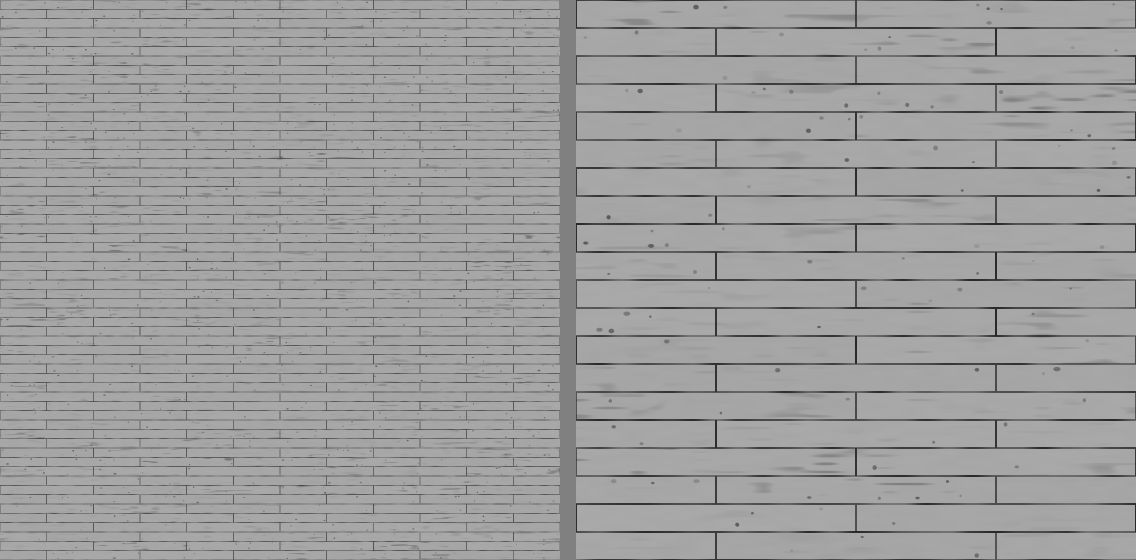
Left: the whole. Right: its middle third, enlarged.
Reproduce this texture map procedurally as a Shadertoy shader.

```glsl
// Grey plank cladding in running bond, with thin dark joints, grain streaks and pits; tiles seamlessly.

const vec2  PLANKS       = vec2(6.0, 60.0);     // planks across, rows up (even, for the stagger)
const float JOINT_WIDTH  = 0.00078;             // in canvas units
const float JOINT_VARY   = 0.45;                // relative change of joint width
const vec3  PLANK_COLOR  = vec3(0.654);
const vec3  JOINT_COLOR  = vec3(0.13);
const float TONE_VARY    = 0.012;               // tone change between planks
const float GRAIN_AMOUNT = 0.012;
const vec2  GRAIN_CELLS  = vec2(90.0, 360.0);
const vec2  STREAK_CELLS = vec2(54.0, 420.0);
const vec2  PATCH_CELLS  = vec2(30.0, 120.0);
const float STREAK_DARK  = 0.30;
const vec2  PIT_CELLS    = vec2(120.0);
const float PIT_CHANCE   = 0.06;
const float PIT_RADIUS   = 0.0014;
const float PIT_DARK     = 0.45;

// Integer hash of a lattice point, 0 to 1
float hash(vec2 cell, uint seed) {
    uvec2 q = uvec2(ivec2(cell));
    uint h = q.x * 1597334677u ^ q.y * 3812015801u ^ seed * 2654435769u;
    h = (h ^ (h >> 16)) * 2146121005u;
    h = (h ^ (h >> 15)) * 2221713035u;
    h ^= h >> 16;
    return float(h >> 8) / 16777216.0;
}

// Value noise that wraps after a whole number of cells
float wrapNoise(vec2 p, vec2 period, uint seed) {
    vec2 cell = floor(p);
    vec2 f = p - cell;
    f = f * f * (3.0 - 2.0 * f);
    vec2 a = mod(cell, period);
    vec2 b = mod(cell + 1.0, period);
    return mix(mix(hash(a, seed), hash(vec2(b.x, a.y), seed), f.x),
               mix(hash(vec2(a.x, b.y), seed), hash(b, seed), f.x), f.y);
}

// Share of a pixel covered by a line at signed distance d
float lineCoverage(float d, float width, float pixel) {
    float upper = min(d + 0.5 * pixel, 0.5 * width);
    float lower = max(d - 0.5 * pixel, -0.5 * width);
    return max(upper - lower, 0.0) / pixel;
}

float jointWidth(float noise) {
    return JOINT_WIDTH * (1.0 + JOINT_VARY * (2.0 * noise - 1.0));
}

// Darkness of scattered small pits, one candidate per cell
float pits(vec2 uv, float pixel) {
    vec2 p = uv * PIT_CELLS;
    vec2 cell = mod(floor(p), PIT_CELLS);
    vec2 center = 0.3 + 0.4 * vec2(hash(cell, 11u), hash(cell, 12u));
    vec2 offset = (fract(p) - center) / PIT_CELLS;
    offset.x *= mix(0.6, 1.1, hash(cell, 13u));
    float radius = PIT_RADIUS * mix(0.4, 1.0, hash(cell, 14u));
    float cover = clamp((radius - length(offset)) / pixel + 0.5, 0.0, 1.0);
    float present = step(hash(cell, 15u), PIT_CHANCE);
    return cover * present * mix(0.2, 1.0, hash(cell, 16u));
}

// Thin horizontal scratches gathered in patches
float streaks(vec2 uv) {
    float thread = wrapNoise(uv * STREAK_CELLS, STREAK_CELLS, 21u);
    float patchMask = wrapNoise(uv * PATCH_CELLS, PATCH_CELLS, 22u);
    return smoothstep(0.6, 0.95, thread) * smoothstep(0.35, 0.8, patchMask);
}

void mainImage(out vec4 fragColor, in vec2 fragCoord) {
    vec2 uv = fragCoord / iResolution.xy;
    vec2 pixel = 1.0 / iResolution.xy;

    // Plank layout: even rows shift by half a plank
    vec2 grid = uv * PLANKS;
    float row = floor(grid.y);
    grid.x += 0.5 * (1.0 - mod(row, 2.0));
    vec2 plank = mod(floor(grid), PLANKS);

    // Plank surface
    float tone = TONE_VARY * (hash(plank, 1u) - 0.5);
    float grain = GRAIN_AMOUNT * (wrapNoise(uv * GRAIN_CELLS, GRAIN_CELLS, 2u) - 0.5);
    float wear = mix(0.15, 1.0, pow(hash(plank, 3u), 4.0));
    vec3 color = PLANK_COLOR + tone + grain;
    color *= 1.0 - STREAK_DARK * wear * streaks(uv);
    color *= 1.0 - PIT_DARK * pits(uv, pixel.y);

    // Joints, uneven in width
    vec2 toJoint = (fract(grid + 0.5) - 0.5) / PLANKS;
    vec2 bedCells = vec2(72.0, PLANKS.y);
    float bedNoise = wrapNoise(vec2(uv.x * bedCells.x, floor(grid.y + 0.5)), bedCells, 4u);
    vec2 endJoint = vec2(mod(floor(grid.x + 0.5), PLANKS.x), row);
    float bed = lineCoverage(toJoint.y, jointWidth(bedNoise), pixel.y);
    float end = lineCoverage(toJoint.x, jointWidth(0.4 + 0.6 * hash(endJoint, 5u)), pixel.x);
    color = mix(color, JOINT_COLOR, max(bed, end));

    fragColor = vec4(color, 1.0);
}
```
